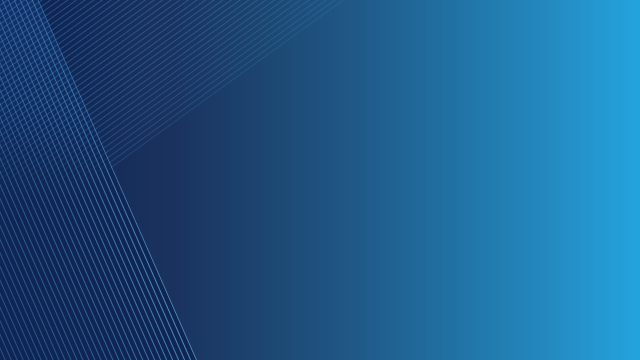
A Shadertoy shader for this background:

```glsl
// A navy to cyan horizontal gradient with two fans of fine parallel lines.
// Each fan is a half plane bounded by a slanted edge; its lines repeat with
// fract along the distance to that edge, and cross in the upper left corner.

#define STEEP_PITCH 0.0152
#define SHALLOW_PITCH 0.0140
#define LINE_WIDTH 0.0027
#define STEEP_STRENGTH 0.70
#define SHALLOW_STRENGTH 0.52
#define BAND_COUNT 42.0
#define BAND_AMOUNT 0.35

const vec3 NAVY = vec3(0.060, 0.145, 0.325);
const vec3 INDIGO = vec3(0.102, 0.195, 0.370);
const vec3 DUSK = vec3(0.110, 0.285, 0.450);
const vec3 OCEAN = vec3(0.125, 0.350, 0.535);
const vec3 TEAL = vec3(0.125, 0.440, 0.635);
const vec3 AZURE = vec3(0.140, 0.535, 0.745);
const vec3 CYAN = vec3(0.140, 0.635, 0.860);
const vec3 PANEL_TOP = vec3(0.070, 0.190, 0.400);
const vec3 LINE_BLUE = vec3(0.210, 0.470, 0.720);
const vec3 LINE_PALE = vec3(0.450, 0.770, 0.940);

// Signed distance to the line through a and b, positive on its left side.
float edgeDistance(vec2 p, vec2 a, vec2 b) {
    vec2 along = normalize(b - a);
    return dot(p - a, vec2(-along.y, along.x));
}

// Smooth coverage of lines repeated every pitch, on the positive side only.
float stripes(float d, float pitch, float pixel) {
    float fromLine = abs(fract(d / pitch + 0.5) - 0.5) * pitch;
    float halfWidth = 0.5 * LINE_WIDTH;
    float line = clamp((halfWidth - fromLine) / pixel + 0.5, 0.0, 1.0);
    return line * smoothstep(-pixel, pixel, d + halfWidth);
}

// Horizontal ramp through the background colours, u from 0 to 1.
vec3 ramp(float u) {
    vec3 c = mix(NAVY, INDIGO, smoothstep(0.06, 0.27, u));
    c = mix(c, DUSK, clamp((u - 0.27) / 0.16, 0.0, 1.0));
    c = mix(c, OCEAN, clamp((u - 0.43) / 0.13, 0.0, 1.0));
    c = mix(c, TEAL, clamp((u - 0.56) / 0.14, 0.0, 1.0));
    c = mix(c, AZURE, clamp((u - 0.70) / 0.15, 0.0, 1.0));
    return mix(c, CYAN, clamp((u - 0.85) / 0.14, 0.0, 1.0));
}

void mainImage(out vec4 fragColor, in vec2 fragCoord) {
    float pixel = 1.0 / iResolution.y;
    vec2 p = fragCoord * pixel;
    float u = fragCoord.x / iResolution.x;

    // Gradient with faint vertical bands
    float banded = (floor(u * BAND_COUNT) + 0.5) / BAND_COUNT;
    vec3 color = ramp(mix(u, banded, BAND_AMOUNT));

    // Slanted edges of the two fans
    float steep = edgeDistance(p, vec2(0.546, 0.0), vec2(0.106, 1.0));
    float shallow = edgeDistance(p, vec2(0.3125, 0.537), vec2(0.954, 1.0));
    float leftPanel = smoothstep(-pixel, pixel, steep);

    // Left panel, lighter toward the top
    vec3 panel = mix(NAVY, PANEL_TOP, smoothstep(0.35, 1.0, p.y));
    color = mix(color, panel, leftPanel);

    // Shallow lines, weaker near their edge and fading low in the panel
    float shallowFade = mix(0.75, 1.0, smoothstep(0.0, 0.2, shallow));
    shallowFade *= mix(1.0, smoothstep(0.40, 0.75, p.y), leftPanel);
    float shallowLines = stripes(shallow, SHALLOW_PITCH, pixel) * shallowFade;
    color = mix(color, LINE_BLUE, shallowLines * SHALLOW_STRENGTH);

    // Steep lines, palest along the edge and near the bottom
    float nearEdge = exp(-4.0 * max(steep, 0.0));
    float pale = nearEdge * (1.0 - 0.75 * smoothstep(0.1, 0.95, p.y));
    vec3 steepColor = mix(LINE_BLUE, LINE_PALE, pale);
    float steepLines = stripes(steep, STEEP_PITCH, pixel) * mix(0.65, 1.0, nearEdge);
    color = mix(color, steepColor, steepLines * STEEP_STRENGTH);

    fragColor = vec4(color, 1.0);
}
```
